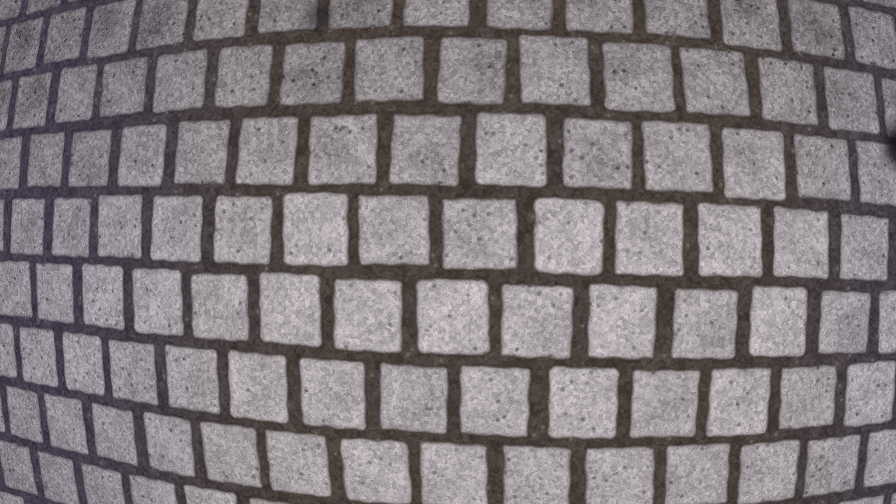
A WebGL 1 fragment shader for this texture:

```glsl
precision highp float;
// Square granite setts in staggered courses with earthy joints, seen through
// a wide lens. A radial bend maps the canvas to a flat grid of rounded boxes;
// cellular noise supplies the crystals, pits and grit.
uniform vec2 u_resolution;

vec2 hash2(vec2 c) {
  return fract(sin(vec2(dot(c, vec2(127.1, 311.7)), dot(c, vec2(269.5, 183.3)))) * 43758.5);
}

// Cellular noise: x is the distance to the nearest seed, y its random tone
vec2 cellular(vec2 p) {
  vec2 base = floor(p);
  vec2 nearest = vec2(9.0, 0.0);
  for (int j = -1; j <= 1; j++) {
    for (int i = -1; i <= 1; i++) {
      vec2 id = base + vec2(float(i), float(j));
      float d = length(id + hash2(id) - p);
      if (d < nearest.x) nearest = vec2(d, hash2(id + 57.0).x);
    }
  }
  return nearest;
}

float roundedBox(vec2 p, vec2 halfSize, float radius) {
  vec2 d = abs(p) - halfSize + radius;
  return length(max(d, 0.0)) + min(max(d.x, d.y), 0.0) - radius;
}

// Sideways shift of each course, in stones
float courseShift(float row) {
  return 0.57 * row - 0.07 + 0.14 * cos(1.5 * row) * exp(-0.15 * row);
}

void main() {
  // Barrel lens, centred slightly right of the middle
  vec2 lens = (gl_FragCoord.xy - 0.5 * u_resolution) / u_resolution.y - vec2(0.13, -0.009);
  float r2 = dot(lens, lens);
  vec2 ground = lens * (1.0 + 0.23 * r2 + 0.12 * r2 * r2);

  // Courses run slightly downhill; rows count from the top
  vec2 pitch = vec2(0.1727, 0.1697);
  vec2 grid = vec2(ground.x, -ground.y - 0.028 * ground.x) / pitch + vec2(0.0, 3.26);
  float row = floor(grid.y + 0.5);
  grid.x -= courseShift(row);
  vec2 stone = floor(grid + 0.5);
  vec2 local = (grid - stone) * pitch;

  // Grain in three sizes
  vec2 crystal = cellular(ground * 125.0);
  vec2 speck = cellular(ground * 230.0 + 31.0);
  vec2 pit = cellular(ground * 42.0 + 7.0);

  // Each stone is moved, turned and sized a little differently
  vec2 randA = hash2(stone + 11.0);
  vec2 randB = hash2(stone + 83.0);
  vec2 p = local - (randA - 0.5) * 0.007;
  float turn = (randB.x - 0.5) * 0.06;
  p += turn * vec2(-p.y, p.x);
  p.x += p.y * (randA.y - 0.5) * 0.05;
  vec2 halfSize = vec2(0.0715, 0.0725) + (randB - 0.5) * 0.005;
  float edge = roundedBox(p, halfSize, 0.006 + 0.012 * randA.x * randB.y);
  edge += 0.0011 * (sin(p.x * 105.0 + randA.x * 40.0) + sin(p.y * 90.0 + randB.y * 40.0));
  edge += 0.0022 * (crystal.y - 0.5) + 0.002 * (pit.y - 0.5);
  float soft = 0.0025 + 0.8 / u_resolution.y;
  float cover = 1.0 - smoothstep(-soft, soft, edge);

  // Granite: paler low down, greyer at the top and towards the rim
  float upper = smoothstep(-0.05, 0.5, lens.y);
  float light = mix(0.70, 0.57, upper) * (1.0 - 0.19 * r2);
  light *= 0.95 + 0.08 * randB.y;
  light += 0.13 * (crystal.y - 0.5) + 0.10 * (speck.y - 0.5);
  light += 0.02 * sin(ground.x * 37.0 + 2.0 * sin(ground.y * 29.0));
  light -= 0.17 * step(0.86, pit.y) * smoothstep(0.28, 0.08, pit.x);
  float stain = step(0.6, randA.y) * (0.3 + 0.7 * upper);
  light -= 0.09 * stain * smoothstep(0.075, 0.01, length(p + (randB - 0.5) * 0.06));
  light *= 1.0 - 0.12 * smoothstep(-0.010, 0.0, edge);
  float rim = smoothstep(0.4, 0.95, abs(lens.x));
  vec3 granite = light * mix(vec3(1.02, 0.98, 0.995), vec3(1.0, 0.97, 1.02), rim);

  // Earth joints with grit, cooler at the sides, and rare pale pebbles
  vec3 joint = mix(vec3(0.285, 0.25, 0.235), vec3(0.26, 0.24, 0.295), rim);
  joint += 0.07 * (crystal.y - 0.5) + 0.05 * (pit.y - 0.5) + 0.03 * (speck.y - 0.5);
  joint -= 0.03 * smoothstep(0.008, 0.0, edge);
  float pebble = step(0.93, pit.y) * smoothstep(0.24, 0.10, pit.x);
  joint = mix(joint, vec3(0.48, 0.45, 0.41), 0.6 * pebble);

  vec3 color = mix(joint, granite, cover);

  // Dark blots near the right rim and the upper edge
  float blot = smoothstep(0.055, 0.01, length((lens - vec2(0.765, 0.22)) * vec2(1.2, 0.8)));
  blot += 0.5 * smoothstep(0.05, 0.0, length(lens - vec2(-0.39, 0.48)));
  color = mix(color, vec3(0.07, 0.06, 0.08), 0.85 * blot);
  gl_FragColor = vec4(color, 1.0);
}
```
